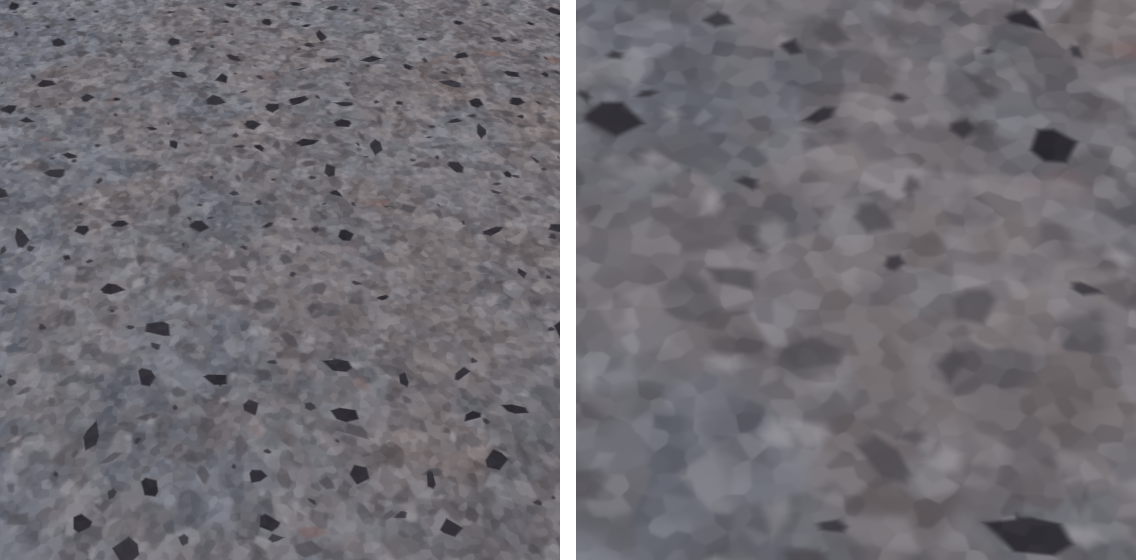
Left, the full canvas; right, a detail of the centre.
Reproduce this texture procedurally as a WebGL 2 fragment shader.

```glsl
#version 300 es
precision highp float;
// Speckled terrazzo floor receding from the viewer: grey stone, dark angular chips, faint tints.

#define RECEDE 0.5        // how much the floor shrinks towards the top
#define EDGE_BLUR 0.0024  // softness of chip edges
#define GRAIN_COARSE 27.0
#define GRAIN_FINE 66.0
#define GRAIN_CONTRAST 0.125
#define BLACK_SHARE 0.37
#define BLACK_RADIUS 0.020
#define CHIP_TILT -0.55
#define STONE vec3(0.446, 0.435, 0.456)
#define BLACK vec3(0.180, 0.172, 0.198)

uniform vec2 u_resolution;
out vec4 fragColor;

vec3 hash3(vec2 p) {
  vec3 q = fract(p.xyx * vec3(0.1031, 0.1030, 0.0973));
  q += dot(q, q.yxz + 33.33);
  return fract((q.xxy + q.yzz) * q.zyx);
}

// Cellular noise with blended cells: three independent values around zero.
vec3 softCells(vec2 p, float seed) {
  vec2 cell = floor(p), local = fract(p);
  vec3 sum = vec3(0.0);
  float total = 0.0;
  for (int j = -1; j <= 1; j++)
    for (int i = -1; i <= 1; i++) {
      vec2 offset = vec2(i, j);
      vec3 h = hash3(cell + offset + seed);
      vec2 d = offset + h.xy - local;
      float weight = exp(-11.0 * dot(d, d));
      sum += weight * (hash3(cell + offset + seed + 71.0) - 0.5);
      total += weight;
    }
  return sum / total;
}

// Scattered angular chips: x is coverage, y a random value per chip.
vec2 chips(vec2 p, float cells, float share, float radius, float blur, float seed) {
  p *= cells;
  vec2 cell = floor(p), local = fract(p), result = vec2(0.0);
  for (int j = -1; j <= 1; j++)
    for (int i = -1; i <= 1; i++) {
      vec2 offset = vec2(i, j), id = cell + offset + seed;
      vec3 place = hash3(id), form = hash3(id + 37.0);
      if (place.z > share) continue;

      // Turn and stretch the chip
      vec2 d = local - offset - mix(vec2(0.15), vec2(0.85), place.xy);
      float angle = CHIP_TILT + 2.2 * (form.x - 0.5);
      float c = cos(angle), s = sin(angle);
      float stretch = mix(1.0, 1.5, form.y);
      d = vec2(c * d.x + s * d.y, c * d.y - s * d.x) * vec2(1.0 / stretch, stretch);

      // Cut it by randomly turned edges
      float size = radius * cells * mix(0.4, 1.2, form.z);
      float dist = -1.0;
      for (int k = 0; k < 6; k++) {
        vec3 cut = hash3(id + 13.0 * float(k + 1));
        float a = 6.2832 * (float(k) + 0.8 * cut.x) / 6.0;
        dist = max(dist, dot(d, vec2(cos(a), sin(a))) - size * mix(0.7, 1.25, cut.y));
      }
      float soft = blur * cells;
      float mask = 1.0 - smoothstep(-soft, soft, dist);
      if (mask > result.x) result = vec2(mask, fract(7.0 * form.x + form.y));
    }
  return result;
}

void main() {
  vec2 uv = gl_FragCoord.xy / u_resolution;

  // Perspective floor coordinates
  float depth = 1.0 - RECEDE * uv.y;
  vec2 ground = vec2(uv.x - 0.5, uv.y) / depth + 3.0;
  float blur = max(EDGE_BLUR, 0.8 / u_resolution.y) / pow(depth, 1.5);

  // Mottled stone with slow shifts of tint
  vec3 coarse = softCells(ground * GRAIN_COARSE, 5.0);
  vec3 fine = softCells(ground * GRAIN_FINE, 19.0);
  vec3 patches = softCells(ground * 5.0, 43.0);
  float warmth = 0.035 * patches.x + 0.022 * (uv.x - 0.55) + 0.02 * coarse.y;
  vec3 color = STONE + GRAIN_CONTRAST * (coarse.x + 0.75 * fine.x);
  color += warmth * vec3(0.7, -0.1, -0.7) + 0.025 * patches.y;
  color += 0.02 * (uv.y - 0.5);

  // Tinted, grey and pale chips
  vec2 pink = chips(ground, 7.0, 0.17, 0.022, blur * 2.5, 101.0);
  color = mix(color, vec3(0.49, 0.38, 0.37), pink.x * mix(0.2, 0.75, pink.y * pink.y));
  vec2 grey = chips(ground, 16.0, 0.46, 0.015, blur * 1.4, 151.0);
  color = mix(color, vec3(0.305, 0.295, 0.315), grey.x * mix(0.15, 0.85, grey.y));
  vec2 pale = chips(ground, 22.0, 0.27, 0.011, blur * 2.0, 211.0);
  color = mix(color, vec3(0.61, 0.60, 0.62), pale.x * mix(0.1, 0.75, pale.y * pale.y));

  // Small and large black chips
  vec2 specks = chips(ground, 20.0, 0.10, 0.008, blur, 307.0);
  color = mix(color, BLACK + 0.04, 0.85 * specks.x);
  vec2 black = chips(ground, 9.0, BLACK_SHARE, BLACK_RADIUS, blur, 401.0);
  color = mix(color, BLACK + 0.05 * black.y * black.y + 0.03 * fine.y, black.x);

  fragColor = vec4(color, 1.0);
}
```
